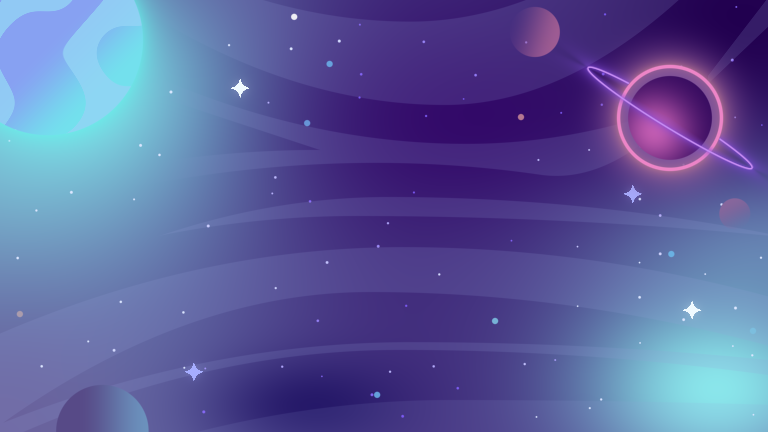
Give the GLSL for this background, as a Shadertoy shader.

```glsl
// A cosmic backdrop: soft colour glows crossed by pale curved ribbons, with
// stars and planets on top. Glows are gaussians, ribbons lie between bowed
// curves, and small stars come from a jittered cell grid.

float fill(float d) {
    float aa = 0.8 / iResolution.y;
    return 1.0 - smoothstep(-aa, aa, d);
}

float glow(vec2 p, vec2 centre, vec2 radii) {
    vec2 d = (p - centre) / radii;
    return exp(-dot(d, d));
}

// Curve with its turning point at peak, bending by k.x on the left, k.y right
float bow(float x, vec2 peak, vec2 k) {
    float d = x - peak.x;
    return peak.y - (d < 0.0 ? k.x : k.y) * d * d;
}

float band(float y, float low, float high) {
    return fill(low - y) * fill(y - high);
}

vec2 hash2(vec2 cell) {
    vec3 h = fract(cell.xyx * vec3(0.1031, 0.1030, 0.0973));
    h += dot(h, h.yzx + 33.33);
    return fract((h.xx + h.yz) * h.zy);
}

vec3 nebula(vec2 p) {
    vec3 c = mix(vec3(0.26, 0.18, 0.49), vec3(0.39, 0.43, 0.66), 1.0 - smoothstep(0.1, 1.0, p.x));
    c = mix(c, vec3(0.46, 0.64, 0.77), 0.8 * glow(p, vec2(0.0, 0.55), vec2(0.4, 0.28)));
    c = mix(c, vec3(0.50, 0.88, 0.91), glow(p, vec2(0.16, 0.78), vec2(0.38, 0.26)));
    c = mix(c, vec3(0.42, 0.37, 0.60), 0.8 * glow(p, vec2(0.0), vec2(0.35, 0.28)));
    c = mix(c, vec3(0.19, 0.01, 0.40), 0.85 * glow(p, vec2(1.10, 0.72), vec2(0.45, 0.26)));
    c = mix(c, vec3(0.13, 0.0, 0.31), glow(p, vec2(1.72, 0.96), vec2(0.42, 0.30)));
    c = mix(c, vec3(0.40, 0.51, 0.70), 0.85 * glow(p, vec2(1.82, 0.43), vec2(0.44, 0.19)));
    c = mix(c, vec3(0.54, 0.90, 0.92), glow(p, vec2(1.66, 0.10), vec2(0.33, 0.24)));
    return mix(c, vec3(0.11, 0.06, 0.38), 0.8 * glow(p, vec2(0.72, 0.06), vec2(0.22, 0.11)));
}

float ribbons(vec2 p) {
    float x = p.x, y = p.y;
    float top = band(y, bow(x, vec2(1.03, 0.757), vec2(-0.45, -0.83)),
                        bow(x, vec2(0.95, 0.95), vec2(-0.43, -0.7)));
    float upturn = max(x - 1.25, 0.0);
    float upper = band(y, bow(x, vec2(0.87, 0.623), vec2(0.18, 0.19)) + 2.1 * upturn * upturn,
                          bow(x, vec2(1.08, 0.667), vec2(-0.3, -0.37)));
    float notch = band(y, bow(x, vec2(0.74, 0.653), vec2(0.2)), 0.653 - 0.33 * (x - 0.74));
    upper *= 1.0 - notch * smoothstep(0.3, 0.5, x);
    float thin = band(y, bow(x, vec2(0.824, 0.5), vec2(0.22, 0.05)),
                         bow(x, vec2(0.9, 0.544), vec2(0.32, 0.11)));
    float wide = band(y, bow(x, vec2(0.856, 0.324), vec2(0.42, 0.146)),
                         bow(x, vec2(0.933, 0.428), vec2(0.23, 0.16)));
    float low = band(y, bow(x, vec2(0.926, 0.19), vec2(0.25, 0.08)),
                        bow(x, vec2(0.95, 0.208), vec2(0.21, 0.06)));
    float base = fill(y - bow(x, vec2(1.04, 0.074), vec2(0.217, 0.02)));
    float corner = band(y, 0.826 + 0.95 * (x - 1.66), 0.826 + 1.3 * (x - 1.64)) * step(1.64, x);
    return (top + upper) * smoothstep(0.3, 0.65, x) + thin + wide + low + 0.7 * base + corner;
}

vec3 addStars(vec3 c, vec2 p) {
    // Fine scatter: one possible star in each cell
    vec2 cell = floor(p / 0.115);
    vec2 h = hash2(cell), size = hash2(cell + 57.0);
    float d = length(p - (cell + 0.1 + 0.8 * h) * 0.115) - mix(0.0016, 0.0034, size.x);
    vec3 tint = mix(vec3(0.48, 0.35, 0.95), vec3(0.86, 0.9, 1.0), smoothstep(0.2, 0.6, c.g + 0.3 * h.x));
    c = mix(c, tint, fill(d) * step(size.y, 0.62));

    // Larger dots: position and hue
    vec3 dots[9] = vec3[9](vec3(0.681, 0.961, 0.0), vec3(0.711, 0.715, 0.3), vec3(1.206, 0.729, 0.8),
        vec3(1.146, 0.257, 0.5), vec3(0.873, 0.086, 0.35), vec3(1.554, 0.412, 0.4),
        vec3(1.743, 0.234, 0.5), vec3(0.046, 0.273, 0.7), vec3(0.763, 0.852, 0.35));
    for (int i = 0; i < 9; i++) {
        vec3 hue = 0.62 + 0.3 * cos(6.283 * (dots[i].z + vec3(0.15, 0.5, 0.6)));
        hue = dots[i].z == 0.0 ? vec3(1.0) : mix(hue, vec3(0.55, 0.5, 0.9), 0.4);
        c = mix(c, hue, 0.9 * fill(length(p - dots[i].xy) - 0.0072));
    }

    // Four-pointed sparkles
    vec2 sparkles[4] = vec2[4](vec2(0.556, 0.796), vec2(1.465, 0.551), vec2(1.602, 0.282), vec2(0.449, 0.139));
    for (int i = 0; i < 4; i++) {
        vec2 s = abs(p - sparkles[i]);
        float spike = fill(sqrt(s.x) + sqrt(s.y) - 0.174) + 0.5 * exp(-length(s) * 110.0);
        c = mix(c, i % 2 == 0 ? vec3(0.94, 0.98, 1.0) : vec3(0.65, 0.68, 1.0), min(spike, 1.0));
    }
    return c;
}

vec3 addPlanets(vec3 c, vec2 p) {
    // Large marbled planet
    vec2 d = p - vec2(0.111, 0.907);
    c = mix(c, vec3(0.40, 0.94, 0.92), 0.65 * exp(-max(length(d) - 0.22, 0.0) * 32.0));
    float swirl = sin(24.0 * (p.x - 0.35 * p.y) + 1.5 * sin(23.0 * p.y) + 0.8 * sin(31.0 * p.x) + 3.2);
    vec3 skin = mix(vec3(0.53, 0.63, 0.95), vec3(0.45, 0.88, 0.93), smoothstep(0.0, 0.26, d.x - d.y));
    skin = mix(skin, vec3(0.58, 0.83, 0.96), 0.8 * fill(-0.04 * swirl));
    c = mix(c, skin, fill(length(d) - 0.22));

    // Three small shaded planets
    d = p - vec2(1.238, 0.926);
    c = mix(c, vec3(0.62, 0.36, 0.57), fill(length(d) - 0.058) * smoothstep(-0.07, 0.06, d.x - 0.3 * d.y));
    d = p - vec2(1.701, 0.505);
    c = mix(c, vec3(0.53, 0.40, 0.61), fill(length(d) - 0.036) * smoothstep(-0.05, 0.04, d.y - d.x * 0.5));
    d = p - vec2(0.237, 0.002);
    c = mix(c, mix(vec3(0.34, 0.29, 0.53), vec3(0.42, 0.57, 0.74), smoothstep(-0.06, 0.11, d.x)), fill(length(d) - 0.107));

    // Ringed planet: halo, rim, dark disc and tilted orbit
    d = p - vec2(1.551, 0.727);
    float r = length(d);
    c = mix(c, vec3(0.58, 0.36, 0.66), 0.6 * exp(-pow(r / 0.165, 4.0)));
    c = mix(c, vec3(0.48, 0.32, 0.62), 0.7 * fill(r - 0.12));
    c = mix(c, vec3(0.78, 0.50, 0.58), 0.6 * exp(-abs(r - 0.124) * 55.0));
    c = mix(c, vec3(0.93, 0.52, 0.78), fill(abs(r - 0.119) - 0.004));
    vec3 core = mix(vec3(0.19, 0.03, 0.36), vec3(0.76, 0.36, 0.69), glow(d, vec2(-0.035, -0.03), vec2(0.085)));
    c = mix(c, core, fill(r - 0.097));
    vec2 q = vec2(dot(d, vec2(0.853, -0.521)), dot(d, vec2(0.521, 0.853))), axes = vec2(0.222, 0.022);
    float f = length(q / axes);
    float orbit = abs((f - 1.0) * f / max(length(q / (axes * axes)), 0.001));
    float visible = q.y < 0.0 ? 1.0 : 1.0 - fill(r - 0.124);
    c = mix(c, vec3(0.52, 0.30, 0.88), 0.7 * visible * exp(-orbit * 110.0));
    return mix(c, vec3(0.78, 0.55, 0.95), visible * fill(orbit - 0.0018));
}

void mainImage(out vec4 fragColor, in vec2 fragCoord) {
    vec2 p = fragCoord / iResolution.y;
    vec3 c = mix(nebula(p), vec3(0.58, 0.63, 0.85), 0.17 * min(ribbons(p), 1.0));
    fragColor = vec4(addPlanets(addStars(c, p), p), 1.0);
}
```
